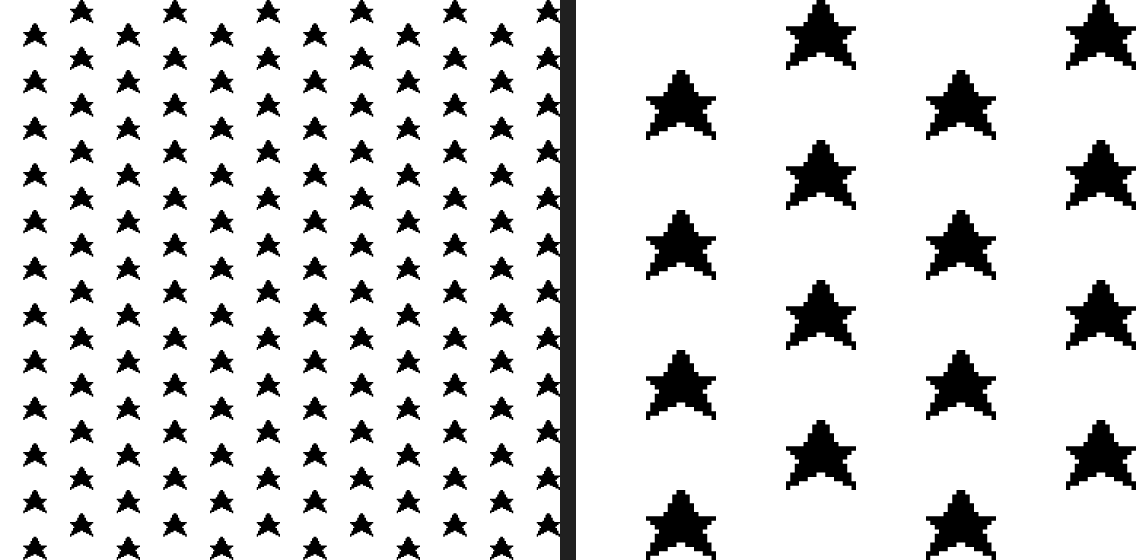
Left: the whole. Right: its middle third, enlarged.
Write a WebGL 2 fragment shader that draws this pattern.

```glsl
#version 300 es
precision highp float;

#define COLUMNS 12.0
#define ROWS 12.0
#define PITCH 32.0
#define STAR_BLOCKS 16.0
#define SAMPLES 4
#define INK vec3(0.0)
#define PAPER vec3(1.0)

uniform vec2 u_resolution;
out vec4 fragColor;

// Half-width of the star outline at a row counted from its apex.
float outerHalfWidth(float row) {
    float apex = 1.0 + 0.55 * row;
    float arms = 14.0 - row;
    float legs = 5.3 + 0.48 * (row - 9.0);
    return row < 6.0 ? apex : max(arms, legs);
}

// Half-width of the gap between the legs.
float notchHalfWidth(float row) {
    return 2.0 * (row - 12.0) + 1.0;
}

// Blocky star filling a square of STAR_BLOCKS, lower left at the origin.
float blockStar(vec2 p) {
    if (any(lessThan(p, vec2(0.0))) || any(greaterThanEqual(p, vec2(STAR_BLOCKS)))) return 0.0;
    vec2 block = floor(p);
    float row = STAR_BLOCKS - 1.0 - block.y;
    float side = abs(block.x + 0.5 - 0.5 * STAR_BLOCKS);
    return step(side, outerHalfWidth(row)) * step(notchHalfWidth(row), side);
}

// Columns of stars, every second one shifted by half a pitch.
float starField(vec2 uv) {
    vec2 p = uv * vec2(COLUMNS, ROWS) * PITCH;
    float column = floor(p.x / PITCH);
    float shift = 0.5 * PITCH * mod(column, 2.0);
    vec2 local = mod(p + vec2(0.0, shift), PITCH);
    return blockStar(local - vec2(PITCH - STAR_BLOCKS, 0.0));
}

void main() {
    // Box filter over the pixel smooths the stepped edges.
    float coverage = 0.0;
    for (int j = 0; j < SAMPLES; j++) {
        for (int i = 0; i < SAMPLES; i++) {
            vec2 offset = (vec2(i, j) + 0.5) / float(SAMPLES) - 0.5;
            coverage += starField((gl_FragCoord.xy + offset) / u_resolution);
        }
    }
    coverage /= float(SAMPLES * SAMPLES);
    fragColor = vec4(mix(PAPER, INK, coverage), 1.0);
}
```
